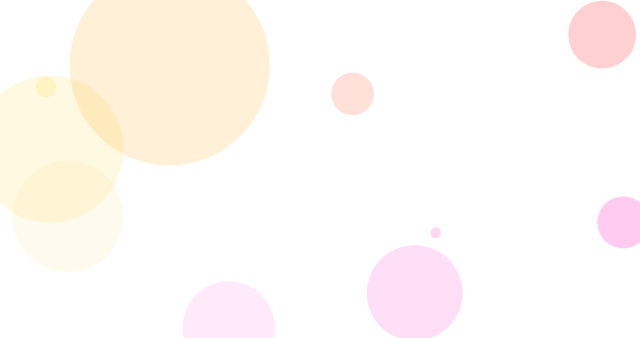
Reproduce this background procedurally as a Shadertoy shader.

```glsl
// Soft pastel discs scattered over a white page.
// Each disc is a circle distance function that multiplies the page by its tint,
// so overlapping discs deepen like layers of translucent ink.

// Lays one translucent disc on the page; lengths are in canvas heights.
void layDisc(inout vec3 page, vec2 p, vec2 center, float radius, vec3 tint) {
    float edge = 0.75 / iResolution.y;
    float coverage = 1.0 - smoothstep(-edge, edge, length(p - center) - radius);
    page *= mix(vec3(1.0), tint, coverage);
}

void mainImage(out vec4 fragColor, in vec2 fragCoord) {
    vec2 p = fragCoord / iResolution.y;
    vec3 page = vec3(1.0);

    // Warm cluster on the left
    layDisc(page, p, vec2(0.502, 0.807), 0.296, vec3(1.0, 0.941, 0.843));
    layDisc(page, p, vec2(0.148, 0.559), 0.2175, vec3(1.0, 0.975, 0.885));
    layDisc(page, p, vec2(0.201, 0.359), 0.1645, vec3(1.0, 0.982, 0.935));
    layDisc(page, p, vec2(0.136, 0.742), 0.030, vec3(1.0, 0.978, 0.865));

    // Coral discs near the top
    layDisc(page, p, vec2(1.043, 0.722), 0.063, vec3(1.0, 0.882, 0.855));
    layDisc(page, p, vec2(1.7815, 0.8975), 0.100, vec3(1.0, 0.815, 0.824));

    // Pink discs along the bottom and right
    layDisc(page, p, vec2(1.844, 0.342), 0.0765, vec3(1.0, 0.795, 0.941));
    layDisc(page, p, vec2(1.289, 0.311), 0.0155, vec3(1.0, 0.845, 0.950));
    layDisc(page, p, vec2(1.227, 0.133), 0.1415, vec3(1.0, 0.870, 0.970));
    layDisc(page, p, vec2(0.6765, 0.032), 0.136, vec3(1.0, 0.918, 0.988));

    fragColor = vec4(page, 1.0);
}
```
